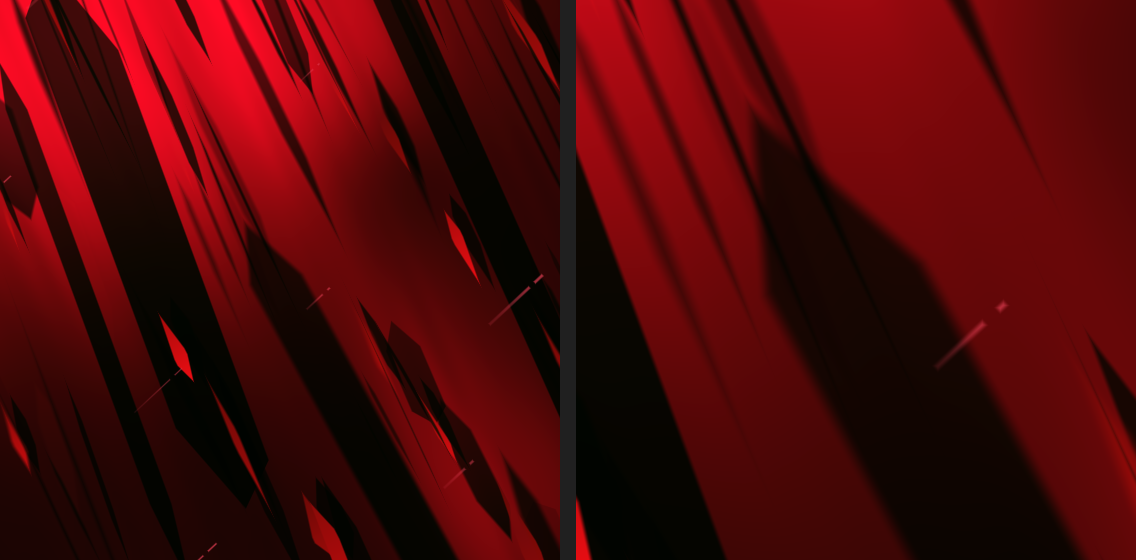
Left: the whole. Right: its middle third, enlarged.
A Shadertoy shader for this background:

```glsl
// Slanted black and red glass shards over a glowing crimson backdrop.

const int FACETS = 18;
const int SLIVERS = 18;
const int HAIRLINES = 32;
const int STROKES = 8;
const float EDGE = 0.0018;        // half width of a smoothed edge
const float LEAN = 0.38;          // tilt from the vertical, radians
const float FAN = 0.10;           // extra tilt towards the right
const float STROKE_ANGLE = 0.75;  // direction of the pale cross strokes
const float AMBIENT = 0.12;
const vec2 GLOW_CENTER = vec2(0.18, 0.97);
const float GLOW_RADIUS = 0.55;
const vec2 EMBER_CENTER = vec2(0.86, 0.17);
const vec2 POOL_CENTER = vec2(0.73, 0.67);
const vec3 SHADOW_TINT = vec3(0.08, 0.85, 0.08);
const vec3 STROKE_COLOR = vec3(0.88, 0.24, 0.32);

// The four long dark beams, one per component
const vec4 BEAM_X = vec4(0.17, 0.26, 0.63, 0.84);
const vec4 BEAM_Y = vec4(0.42, 0.58, 0.25, 0.70);
const vec4 BEAM_LENGTH = vec4(0.50, 0.52, 0.40, 0.70);
const vec4 BEAM_WIDTH = vec4(0.018, 0.068, 0.045, 0.036);

float hash(float n) { return fract(sin(n * 12.9898) * 43758.5453); }
float hash(vec2 p) { return fract(sin(dot(p, vec2(127.1, 311.7))) * 43758.5453); }

float noise(vec2 p) {
    vec2 i = floor(p), f = fract(p);
    f = f * f * (3.0 - 2.0 * f);
    return mix(mix(hash(i), hash(i + vec2(1, 0)), f.x),
               mix(hash(i + vec2(0, 1)), hash(i + vec2(1, 1)), f.x), f.y);
}

// Coordinates along (downwards) and across a direction tilted by lean
vec2 tilted(vec2 p, float lean) {
    float s = sin(lean), c = cos(lean);
    return vec2(p.x * s - p.y * c, p.x * c + p.y * s);
}

// Evenly spread points, slightly larger than the canvas
vec2 scatter(float n, float seed) {
    vec2 jitter = 0.15 * vec2(hash(n + seed), hash(n + seed + 0.5));
    return fract(n * vec2(0.7549, 0.5698) + seed * vec2(0.37, 0.61) + jitter) * 1.1 - 0.05;
}

// Red ramp, from black to crimson
vec3 crimson(float light) {
    return vec3(light, 0.015 + 0.03 * light, 0.01 + 0.135 * light * light);
}

// Irregular kite: x is its coverage, y the position along it from -1 to 1
vec2 shard(vec2 p, vec2 center, vec2 size, float blunt, float seed) {
    float lean = LEAN + FAN * center.x + 0.13 * (hash(seed) - 0.5);
    vec2 q = tilted(p - center, lean);
    float u = q.x / size.x;
    vec2 peak = vec2(hash(seed + 0.3), hash(seed + 0.6)) - 0.5;
    vec2 side = size.y * min(vec2(1.0), blunt * min((1.0 + u) / (1.0 + peak), (1.0 - u) / (1.0 - peak)));
    float d = max(q.y - side.x, -q.y - side.y);
    float soft = EDGE * (1.0 + 3.0 * pow(hash(seed + 0.9), 5.0));
    return vec2(1.0 - smoothstep(-soft, soft, d), clamp(u, -1.0, 1.0));
}

// Soft light: upper glow, lower ember, dark pool, long streaks
vec3 backdrop(vec2 p) {
    float glow = exp(-pow(length((p - GLOW_CENTER) * vec2(0.9, 1.1)) / GLOW_RADIUS, 2.6));
    vec2 e = tilted(p - EMBER_CENTER, LEAN + FAN) / vec2(0.42, 0.17);
    vec2 pool = (p - POOL_CENTER) / 0.17;
    float light = AMBIENT + 0.88 * glow + 0.38 * exp(-dot(e, e));
    light *= 1.0 - 0.5 * exp(-dot(pool, pool));
    vec2 q = tilted(p, LEAN + FAN * 0.5);
    float streak = noise(q * vec2(2.0, 9.0) + 3.0) + 0.4 * noise(q * vec2(4.0, 38.0));
    return crimson(min(light * (0.78 + 0.3 * streak), 1.0));
}

void mainImage(out vec4 fragColor, in vec2 fragCoord) {
    vec2 p = fragCoord / iResolution.y;
    vec3 col = backdrop(p);

    // Translucent facets, mostly darkening
    for (int i = 0; i < FACETS; i++) {
        float n = float(i), h = hash(n + 5.1);
        vec2 size = vec2(mix(0.08, 0.28, hash(n + 5.4)), mix(0.007, 0.034, h * h));
        vec2 s = shard(p, scatter(n, 1.0), size, 1.0 + 1.5 * h, n + 20.0);
        float gain = mix(0.12, 1.25, pow(hash(n + 5.7), 1.5));
        col = mix(col, col * vec3(gain, max(gain, 0.8), gain), s.x * (0.85 + 0.15 * s.y));
    }

    // Long beams, denser towards their lower end
    for (int i = 0; i < 4; i++) {
        vec2 center = vec2(BEAM_X[i], BEAM_Y[i]);
        vec2 s = shard(p, center, vec2(BEAM_LENGTH[i], BEAM_WIDTH[i]), 4.0, float(i) + 50.0);
        float density = mix(0.8, 1.0, smoothstep(-0.8, 0.3, s.y));
        col = mix(col, col * SHADOW_TINT, s.x * density);
    }

    // Lit red slivers, each with a dark companion beside it
    for (int i = 0; i < SLIVERS; i++) {
        float n = float(i), h = hash(n + 7.2);
        vec2 center = scatter(n, 2.0);
        vec2 size = vec2(mix(0.05, 0.13, hash(n + 7.5)), mix(0.004, 0.018, h * h));
        vec2 shade = shard(p, center + vec2(size.y * 1.8, 0.01), size * vec2(1.3, 1.2), 1.5, n + 80.0);
        col = mix(col, col * SHADOW_TINT, 0.85 * shade.x);
        vec2 s = shard(p, center, size, 1.1, n + 110.0);
        vec3 lit = crimson(mix(0.5, 0.95, hash(n + 7.8)) * (0.85 + 0.15 * s.y)) * vec3(1.0, 1.2, 0.6);
        col = mix(col, max(col, lit), s.x);
    }

    // Bundles of dark hairlines, four to a bundle
    for (int i = 0; i < HAIRLINES; i++) {
        float n = float(i);
        vec2 center = scatter(floor(n / 4.0), 3.0) + vec2(0.022, 0.03) * (mod(n, 4.0) - 1.5);
        vec2 size = vec2(mix(0.06, 0.22, hash(n + 9.1)), mix(0.0012, 0.0045, hash(n + 9.4)));
        vec2 s = shard(p, center, size, 2.0, n + 150.0);
        col = mix(col, col * SHADOW_TINT, s.x * mix(0.45, 0.95, hash(n + 9.7)));
    }

    // Pale broken strokes across the grain, fading to the lower left
    for (int i = 0; i < STROKES; i++) {
        float n = float(i), size = mix(0.02, 0.075, hash(n + 11.3));
        vec2 q = tilted(p - scatter(n, 4.0), STROKE_ANGLE + 1.5708);
        float u = q.x / size;
        float d = max(abs(q.y) - mix(0.0008, 0.0025, hash(n + 11.6)), abs(q.x) - size);
        d = max(d, 0.006 - abs(q.x - 0.6 * size));
        float fade = mix(0.25, 0.9, smoothstep(-1.0, 0.8, u)) * mix(0.4, 1.0, hash(n + 11.9));
        col = mix(col, max(col, STROKE_COLOR), fade * (1.0 - smoothstep(-EDGE, EDGE, d)));
    }

    fragColor = vec4(col, 1.0);
}
```
